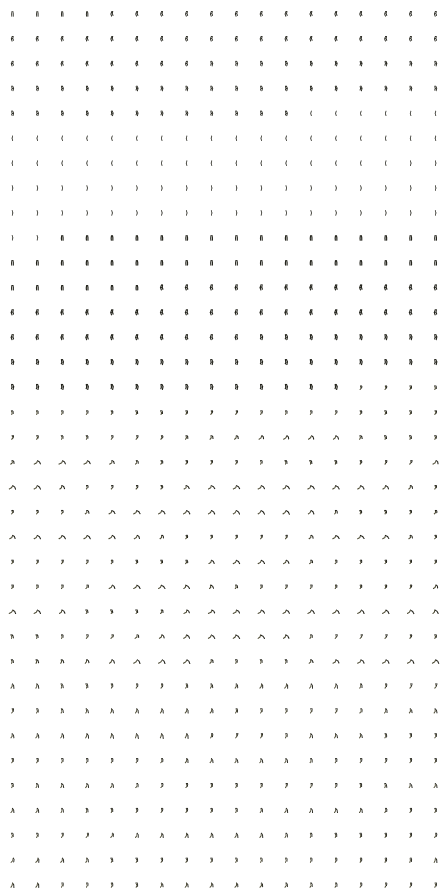
Write a WebGL 1 fragment shader that draws this pattern.

```glsl
precision highp float;
// A sheet of tiny two-legged ink figures on white, one motion frame per cell.
// Cells are numbered in reading order: held poses come in equal blocks, then
// a wide gait and a narrow gait vary frame by frame through gradient noise.

uniform vec2 u_resolution;

#define COLUMNS 18.0
#define ROWS 36.0
#define STROKE 0.038        // line width, in cells
#define GROUND 0.355        // height of the feet within a cell
#define HOLD_FRAMES 40.0    // frames in each held pose
#define GAIT_START 284.0    // first walking frame
#define NARROW_START 486.0  // first frame of the narrow gait
#define CYCLE 13.0          // frames per stride
#define WIDE_STEP 0.125
#define NARROW_STEP 0.058
#define INK vec3(0.14, 0.14, 0.11)
#define FAR_INK vec3(0.30, 0.29, 0.20)

struct Pose {
  vec2 hip, nearKnee, farKnee, nearFoot, farFoot;
  float hipGap, waist, width;
};

float gradientAt(float i) {
  return fract(sin(i * 127.1 + 11.7) * 4375.85) * 2.0 - 1.0;
}

// One-dimensional gradient noise, about -1 to 1
float gradientNoise(float x) {
  float i = floor(x), f = x - i;
  float u = f * f * f * (f * (f * 6.0 - 15.0) + 10.0);
  return 2.0 * mix(gradientAt(i) * f, gradientAt(i + 1.0) * (f - 1.0), u);
}

float segmentDistance(vec2 p, vec2 a, vec2 b) {
  vec2 ab = b - a;
  float t = clamp(dot(p - a, ab) / max(dot(ab, ab), 1e-6), 0.0, 1.0);
  return length(p - a - ab * t);
}

// Box-filtered coverage, stays true for lines thinner than a pixel
float strokeCoverage(float d, float width, float pixel) {
  float r = 0.5 * width;
  return clamp(0.5 + (r + d) / pixel, 0.0, 1.0)
       - clamp(0.5 + (d - r) / pixel, 0.0, 1.0);
}

// Standing, bowed and edge-on figures, held for a block of frames each
Pose heldPose(float frame) {
  float block = floor((frame - 4.0) / HOLD_FRAMES) + 1.0;
  float kind = mod(block, 5.0);
  float bold = step(5.0, block);
  float edgeOn = step(3.0, kind);
  float bowed = step(1.0, kind);
  float bow = bowed * (mod(kind, 2.0) < 0.5 ? 0.016 : -0.016);
  float gap = (1.0 - edgeOn) * mix(0.03, 0.034, bold);
  float height = 0.17 + 0.015 * bold * bowed + 0.01 * bowed;
  float raised = 0.03 * bowed * (1.0 - edgeOn);
  Pose s;
  s.hip = vec2(-0.6 * bow, height);
  s.hipGap = gap * 0.6;
  s.nearKnee = vec2(gap + bow, height * 0.55);
  s.farKnee = vec2(-gap + bow, height * 0.45);
  s.nearFoot = vec2(gap - 0.5 * bow, bow > 0.0 ? 0.0 : raised);
  s.farFoot = vec2(-gap * 0.8 - 0.5 * bow, bow > 0.0 ? raised : 0.0);
  s.waist = bowed * (1.0 - edgeOn);
  s.width = STROKE * (1.0 + 0.25 * bold - 0.2 * edgeOn);
  return s;
}

// Walking figures: the stride opens and closes, the front foot lifts
Pose gaitPose(float frame) {
  float narrow = step(NARROW_START, frame);
  float drift = gradientNoise(frame * 0.09);
  float sway = gradientNoise(frame * 0.21 + 40.0);
  float wave = 0.5 + 0.5 * sin(6.28319 * frame / CYCLE + 2.5 * drift);
  float open = smoothstep(0.25, 0.95, wave) * smoothstep(300.0, 326.0, frame);
  float reach = mix(0.028, mix(WIDE_STEP, NARROW_STEP, narrow), open);
  float height = mix(mix(0.135, 0.13, open), 0.165, narrow);
  float lift = (1.0 - open) * (0.05 + 0.04 * sway) + 0.025 * open * drift;
  Pose s;
  s.hip = vec2(0.05 * sway, height);
  s.hipGap = 0.024 * (1.0 - open);
  s.nearFoot = vec2(reach, lift);
  s.farFoot = vec2(-reach, 0.0);
  s.nearKnee = mix(s.hip, s.nearFoot, 0.5) + vec2(0.02, 0.016);
  s.farKnee = mix(s.hip, s.farFoot, 0.5) + vec2(0.02 + 0.02 * drift, -0.018);
  s.waist = 0.0;
  s.width = STROKE * mix(1.12, 1.0, narrow);
  return s;
}

float legDistance(vec2 p, vec2 hip, vec2 knee, vec2 foot) {
  return min(segmentDistance(p, hip, knee), segmentDistance(p, knee, foot));
}

void main() {
  // Cell grid, counted from the top left
  vec2 grid = gl_FragCoord.xy / u_resolution * vec2(COLUMNS, ROWS);
  vec2 cell = floor(grid);
  vec2 p = grid - cell - vec2(0.5, GROUND);
  float pixel = ROWS / u_resolution.y;
  float frame = (ROWS - 1.0 - cell.y) * COLUMNS + cell.x;
  bool walking = frame >= GAIT_START;
  Pose s = heldPose(frame);
  if (walking) s = gaitPose(frame);

  // Legs and the bars that join them
  vec2 side = vec2(s.hipGap, 0.0);
  float nearLeg = legDistance(p, s.hip + side, s.nearKnee, s.nearFoot);
  float farLeg = legDistance(p, s.hip - side, s.farKnee, s.farFoot);
  nearLeg = min(nearLeg, segmentDistance(p, s.hip - side, s.hip + side));
  if (s.waist > 0.5) nearLeg = min(nearLeg, segmentDistance(p, s.nearKnee, s.farKnee));
  vec3 farColor = walking ? FAR_INK : INK;
  vec3 color = mix(vec3(1.0), farColor, strokeCoverage(farLeg, s.width, pixel));
  color = min(color, mix(vec3(1.0), INK, strokeCoverage(nearLeg, s.width, pixel)));
  gl_FragColor = vec4(color, 1.0);
}
```
